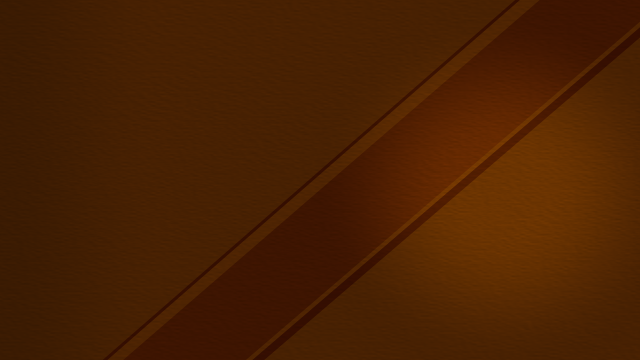
Give the GLSL for this background, as a WebGL 2 fragment shader.

```glsl
#version 300 es
precision highp float;
// Dark amber leather crossed by diagonal stripes, with a soft glow at the right.

#define GLOW_CENTER vec2(1.40, 0.47)
#define GLOW_SIZE vec2(1.05, 1.0)
#define GLOW_INNER 0.10
#define GLOW_OUTER 0.50
#define GRAIN_SCALE vec2(75.0, 190.0)
#define GRAIN_STRENGTH 0.10
#define STRIP_LIGHT 1.09

uniform vec2 u_resolution;
out vec4 fragColor;

float hash(vec2 p) {
    return fract(sin(dot(p, vec2(127.1, 311.7))) * 43758.5453);
}

float valueNoise(vec2 p) {
    vec2 cell = floor(p), f = fract(p);
    f = f * f * (3.0 - 2.0 * f);
    float low = mix(hash(cell), hash(cell + vec2(1, 0)), f.x);
    float high = mix(hash(cell + vec2(0, 1)), hash(cell + vec2(1, 1)), f.x);
    return mix(low, high, f.y);
}

// Embossed grain: height difference along the light direction
float grain(vec2 p) {
    vec2 q = p * GRAIN_SCALE;
    float coarse = valueNoise(q) - valueNoise(q + vec2(0.2, 0.6));
    float fine = valueNoise(q * 1.9 + 17.0) - 0.5;
    return coarse + 0.4 * fine;
}

// Coverage to the right of a slanted edge; foot is its x at the bottom
float rightOf(vec2 p, float foot, float slope) {
    float halfPixel = 0.9 / u_resolution.y;
    return smoothstep(-halfPixel, halfPixel, p.x - slope * p.y - foot);
}

float stripe(vec2 p, float left, float right, float slope) {
    return rightOf(p, left, slope) - rightOf(p, right, slope);
}

void main() {
    vec2 p = gl_FragCoord.xy / u_resolution.y;

    // Glow and each surface's colour from shade to light
    float dist = length((p - GLOW_CENTER) / GLOW_SIZE);
    float glow = 1.0 - smoothstep(GLOW_INNER, GLOW_OUTER, dist);
    vec3 ground = mix(vec3(0.280, 0.128, 0.008), vec3(0.420, 0.203, 0.004), glow);
    vec3 bandColor = mix(vec3(0.240, 0.080, 0.002), vec3(0.405, 0.165, 0.002), glow);
    vec3 lineColor = mix(vec3(0.205, 0.055, 0.004), vec3(0.320, 0.115, 0.002), glow);

    // Falloff toward the left edge
    ground *= mix(0.82, 1.0, smoothstep(0.0, 0.45, p.x));

    // Stripes from left to right
    float thinLine = stripe(p, 0.285, 0.298, 1.146);
    float band = rightOf(p, 0.342, 1.157) - rightOf(p, 0.683, 1.165);
    float lightStrip = rightOf(p, 0.298, 1.146) - rightOf(p, 0.701, 1.165);
    float darkStripe = stripe(p, 0.701, 0.734, 1.165);

    vec3 color = ground * mix(1.0, STRIP_LIGHT, lightStrip);
    color = mix(color, bandColor, band);
    color = mix(color, lineColor, max(thinLine, darkStripe));

    color *= 1.0 + GRAIN_STRENGTH * grain(p);
    fragColor = vec4(color, 1.0);
}
```
